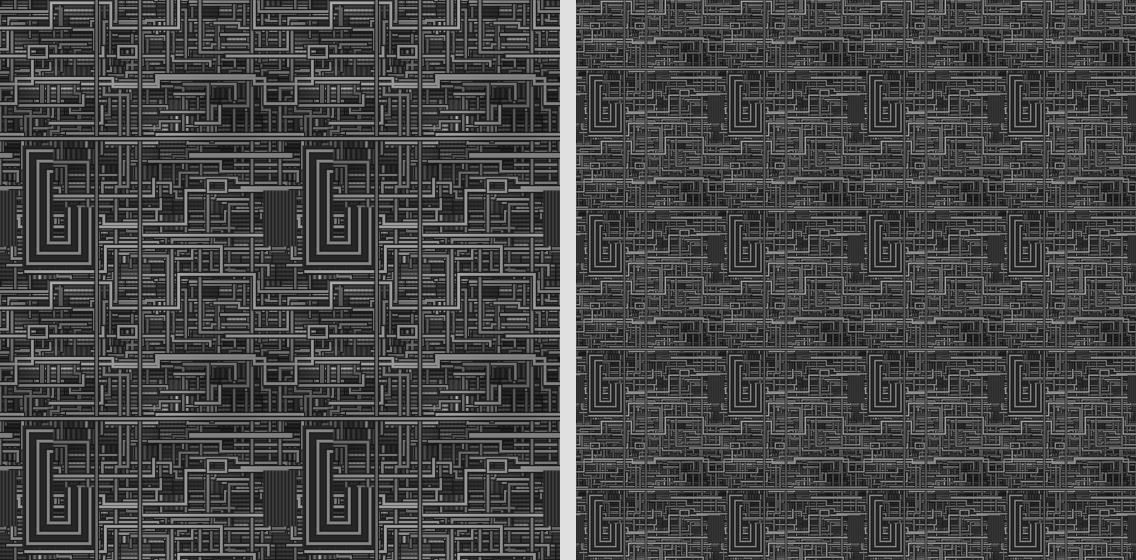
Left: one tile. Right: repeated 2 by 2.
This texture is drawn by a WebGL 1 fragment shader. Its source:

```glsl
precision highp float;
// Grey machine panelling, repeated 2 by 2: slatted blocks lie under three
// layers of stepped rails, mostly level, with a nested channel, trunks and
// junction boxes. Cell indices wrap inside the tile, so its edges join.
uniform vec2 u_resolution;

const float TAU = 6.2831853;
const vec2 REPEATS = vec2(2.0);
const float GROOVE = 0.095;

float hash(vec2 cell, float seed) {
  vec3 v = fract(vec3(cell, seed) * vec3(0.1031, 0.1137, 0.0973) + 0.137);
  v += dot(v, v.yzx + 33.33);
  return fract((v.x + v.y) * v.z);
}

float wrappedHash(vec2 cell, vec2 cells, float seed) {
  return hash(floor(mod(cell + 0.5, cells)), seed);
}

// Shortest offset between two points of the wrapping tile
vec2 wrapOffset(vec2 p, vec2 center) {
  return fract(p - center + 0.5) - 0.5;
}

float boxDistance(vec2 offset, vec2 halfSize) {
  vec2 d = abs(offset) - halfSize;
  return max(d.x, d.y);
}

// Lays a bright ridge between two dark grooves
float paintRail(float shade, float dist, float width, float tone) {
  shade = mix(GROOVE, shade, smoothstep(width * 1.2, width * 2.2, dist));
  return mix(tone, shade, smoothstep(width * 0.4, width * 1.4, dist));
}

// Smooth wrapping value noise for broad light and dark areas
float areaNoise(vec2 p, vec2 cells, float seed) {
  vec2 q = p * cells;
  vec2 cell = floor(q);
  vec2 t = smoothstep(0.0, 1.0, fract(q));
  vec2 right = vec2(1.0, 0.0);
  float low = mix(wrappedHash(cell, cells, seed), wrappedHash(cell + right, cells, seed), t.x);
  float high = mix(wrappedHash(cell + right.yx, cells, seed), wrappedHash(cell + 1.0, cells, seed), t.x);
  return mix(low, high, t.y);
}

// Blocks of ribbed slats, most of them horizontal
float slats(vec2 p) {
  vec2 cells = vec2(9.0, 17.0);
  vec2 q = p * cells;
  q.x += hash(vec2(floor(q.y), 3.0), 5.0);
  vec2 block = floor(q);
  vec2 local = fract(q);
  bool level = wrappedHash(block, cells, 11.0) > 0.22;
  float s = level ? local.y * 4.0 : local.x * 6.0;
  float ribs = level ? 0.88 + 0.12 * cos(TAU * local.x * 8.0) : 1.0;
  float strength = wrappedHash(block, cells, 20.0 + floor(s));
  float panel = wrappedHash(block, cells, 31.0);
  float ridge = 0.5 - 0.5 * cos(TAU * s);
  float shade = 0.09 + 0.08 * panel + ridge * ribs * (0.06 + 0.42 * strength * strength);
  vec2 edge = min(local, 1.0 - local) / cells;
  return mix(GROOVE, shade, smoothstep(0.0, 0.005, min(edge.x, edge.y)));
}

float bendAt(vec2 cell, vec2 cells, float seed) {
  return cell.x + 0.8 * wrappedHash(cell, cells, seed);
}

float levelAt(vec2 cell, vec2 cells, float seed) {
  return cell.y + 0.3 * floor(5.0 * wrappedHash(cell, cells, seed + 1.0));
}

float segmentDistance(vec2 q, vec2 a, vec2 b, vec2 cells) {
  vec2 d = max(abs(q - 0.5 * (a + b)) - 0.5 * abs(b - a), 0.0) / cells;
  return max(d.x, d.y);
}

// Distance to routes that run along x and step at bends; gaps is a share
float routeDistance(vec2 p, vec2 cells, float seed, float gaps) {
  vec2 q = p * cells;
  float nearest = 1.0;
  for (int i = 0; i < 9; i++) {
    float n = float(i);
    vec2 cell = floor(q) + vec2(mod(n, 3.0), floor((n + 0.5) / 3.0)) - 1.0;
    vec2 next = cell + vec2(1.0, 0.0);
    vec2 start = vec2(bendAt(cell, cells, seed), levelAt(cell, cells, seed));
    vec2 bend = vec2(bendAt(next, cells, seed), start.y);
    vec2 end = vec2(bend.x, levelAt(next, cells, seed));
    float d = min(segmentDistance(q, start, bend, cells), segmentDistance(q, bend, end, cells));
    nearest = min(nearest, d + step(wrappedHash(cell, cells, seed + 2.0), gaps));
  }
  return nearest;
}

// Nested rails round three corners, leaving the core and one corner bare
float paintChannel(float shade, vec2 offset, vec2 halfSize, float spacing) {
  float depth = -boxDistance(offset, halfSize);
  float bare = max(depth - 3.0 * spacing, min(offset.x + 0.02, offset.y));
  float inside = smoothstep(-0.004, 0.004, min(depth, -bare));
  float ring = abs(fract(depth / spacing) - 0.5) * spacing;
  return mix(shade, paintRail(0.15, ring, 0.0058, 0.53), inside);
}

void main() {
  vec2 p = fract(gl_FragCoord.xy / u_resolution * REPEATS);
  float area = areaNoise(p, vec2(5.0, 7.0), 9.0);
  float wear = 0.82 + 0.36 * area;
  float shade = slats(p) * (0.6 + 0.8 * area);

  // Rails, from fine and dim to broad and bright
  for (int i = 0; i < 3; i++) {
    float n = float(i);
    float width = 0.0044 + 0.0006 * n;
    float tone = (0.46 + 0.07 * n) * wear;
    float gaps = 0.55 - 0.17 * n;
    float upright = routeDistance(p.yx, vec2(7.0 - n, 15.0 - 4.0 * n), 41.0 + 7.0 * n, gaps + 0.1);
    float level = routeDistance(p, vec2(8.0 - 2.0 * n, 24.0 - 7.0 * n), 73.0 + 7.0 * n, gaps);
    shade = paintRail(shade, upright, width, tone * 0.76);
    shade = paintRail(shade, level, width, tone);
  }

  // Ribbed bay, nested channel and long bar
  float bay = boxDistance(wrapOffset(p, vec2(0.0, 0.22)), vec2(0.06, 0.10));
  shade = mix(0.19 + 0.06 * cos(TAU * 80.0 * p.x), shade, smoothstep(-0.003, 0.003, bay));
  shade = paintChannel(shade, wrapOffset(p, vec2(0.21, 0.26)), vec2(0.13, 0.22), 0.037);
  float bar = boxDistance(wrapOffset(p, vec2(0.86, 0.445)), vec2(0.18, 0.004));
  shade = paintRail(shade, bar, 0.005, 0.5);

  // Trunk rails and junction boxes
  for (int i = 0; i < 3; i++) {
    float n = float(i);
    float trunk = abs(wrapOffset(p, vec2(0.345 + 0.155 * n)).x) + step(1.5, n);
    shade = paintRail(shade, trunk, 0.005, 0.42 * wear);
    vec2 spot = vec2(0.135 + 0.32 * n, 0.815 - 0.48 * step(1.5, n));
    float box = abs(boxDistance(wrapOffset(p, spot), vec2(0.032, 0.02)));
    shade = paintRail(shade, box, 0.005, 0.56);
  }
  shade = paintRail(shade, abs(wrapOffset(p, vec2(0.505)).y), 0.0055, 0.56 * wear);
  gl_FragColor = vec4(vec3(shade), 1.0);
}
```
